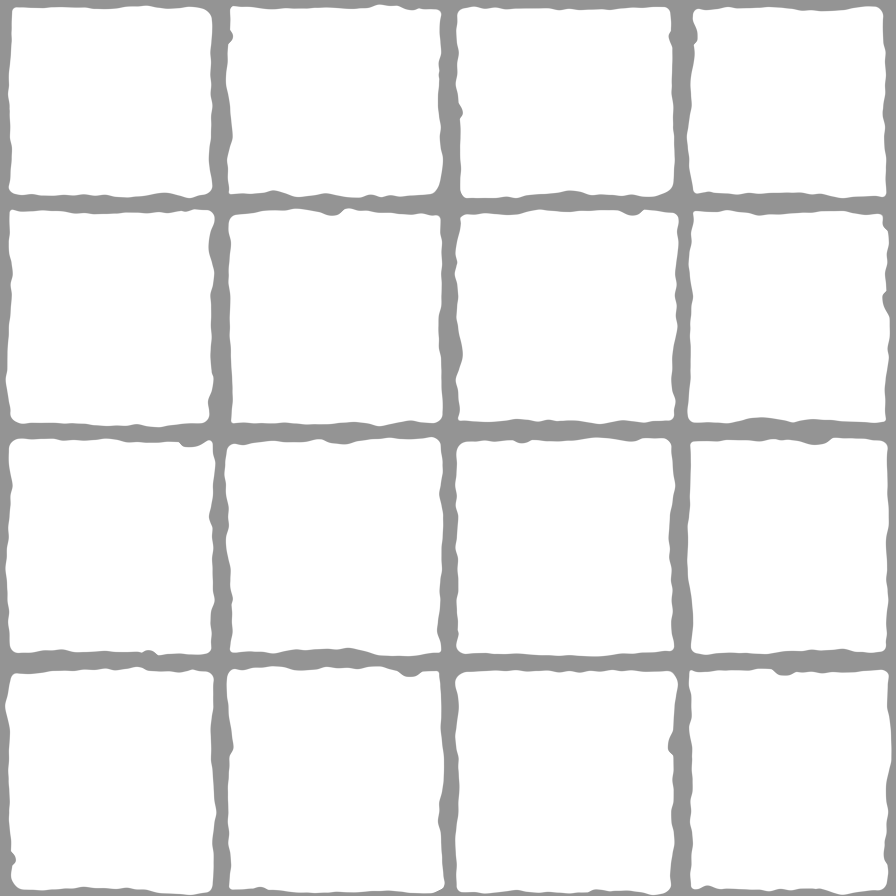
A three.js fragment shader for this pattern:

```glsl
// Four by four pale square tiles parted by grey joints with rough, chipped edges.
// Each tile is a rounded box whose four sides are displaced by their own
// layered noise, so that neighbouring joints vary in width and outline.

varying vec2 vUv;

const vec3 TILE_COLOR = vec3(1.0);
const vec3 JOINT_COLOR = vec3(0.58);

const vec3 COLUMN_JOINTS = vec3(0.246, 0.502, 0.761); // inner joint centres, x
const vec3 ROW_JOINTS = vec3(0.262, 0.518, 0.773);    // inner joint centres, y
const vec2 COLUMN_ENDS = vec2(0.0, 1.0);
const vec2 ROW_ENDS = vec2(-0.004, 1.0);

const float HALF_JOINT = 0.0097;
const vec3 WOBBLE_FREQUENCY = vec3(13.0, 33.0, 85.0);
const vec3 WOBBLE_DEPTH = vec3(0.0026, 0.0030, 0.0012);
const float CHIP_FREQUENCY = 24.0;
const float CHIP_DEPTH = 0.005;
const float CHIP_THRESHOLD = 0.88;
const vec2 CORNER_RADIUS = vec2(0.003, 0.014);        // least and greatest

float hash(vec2 p) {
  vec3 q = fract(vec3(p.xyx) * 0.1031);
  q += dot(q, q.yzx + 33.33);
  return fract((q.x + q.y) * q.z);
}

float noise(float x, float seed) {
  float cell = floor(x);
  float t = fract(x);
  t = t * t * (3.0 - 2.0 * t);
  return mix(hash(vec2(cell, seed)), hash(vec2(cell + 1.0, seed)), t);
}

// Number of joints lying before a position: the row or column index.
float cellIndex(float p, vec3 joints) {
  return dot(step(joints, vec3(p)), vec3(1.0));
}

// Joint centres on either side of a position.
vec2 cellSpan(float p, vec3 joints, vec2 ends) {
  if (p < joints.x) return vec2(ends.x, joints.x);
  if (p < joints.y) return joints.xy;
  if (p < joints.z) return joints.yz;
  return vec2(joints.z, ends.y);
}

// Displacement of a tile side into the tile, at a place along that side.
float roughness(float along, float seed) {
  vec3 waves = vec3(
    noise(along * WOBBLE_FREQUENCY.x, seed),
    noise(along * WOBBLE_FREQUENCY.y, seed + 17.0),
    noise(along * WOBBLE_FREQUENCY.z, seed + 31.0)) * 2.0 - 1.0;
  float chip = smoothstep(CHIP_THRESHOLD, 1.0, noise(along * CHIP_FREQUENCY, seed + 53.0));
  return dot(waves, WOBBLE_DEPTH) + CHIP_DEPTH * chip;
}

// Depth inside the nearer of two opposite sides.
float sideDepth(float p, vec2 span, float along, float seed) {
  float low = p - span.x - roughness(along, seed);
  float high = span.y - p - roughness(along, seed + 7.0);
  return min(low, high) - HALF_JOINT;
}

// Signed depth inside the tile, positive within it.
float tileDepth(vec2 p) {
  vec2 cell = vec2(cellIndex(p.x, COLUMN_JOINTS), cellIndex(p.y, ROW_JOINTS));
  vec2 spanX = cellSpan(p.x, COLUMN_JOINTS, COLUMN_ENDS);
  vec2 spanY = cellSpan(p.y, ROW_JOINTS, ROW_ENDS);
  float seed = 100.0 * (1.0 + cell.x + 4.0 * cell.y);

  vec2 depth = vec2(
    sideDepth(p.x, spanX, p.y, seed),
    sideDepth(p.y, spanY, p.x, seed + 11.0));

  // Each corner has its own radius.
  vec2 centre = 0.5 * vec2(spanX.x + spanX.y, spanY.x + spanY.y);
  vec2 corner = 2.0 * cell + step(centre, p);
  float radius = mix(CORNER_RADIUS.x, CORNER_RADIUS.y, hash(corner + 71.0));
  vec2 q = radius - depth;
  return radius - length(max(q, 0.0)) - min(max(q.x, q.y), 0.0);
}

void main() {
  float softness = 0.75 * fwidth(vUv.x);
  float tile = smoothstep(-softness, softness, tileDepth(vUv));
  gl_FragColor = vec4(mix(JOINT_COLOR, TILE_COLOR, tile), 1.0);
}
```
